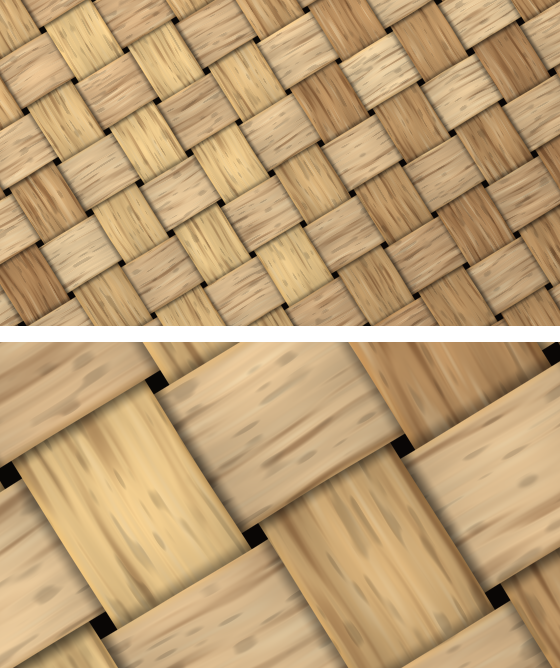
Top, the full canvas; bottom, a detail of the centre.
Give the GLSL for this texture, as a Shadertoy shader.

```glsl
// Diagonal plain weave of flat bamboo strips with fibrous grain and dark gaps.

float hash(vec2 p) {
    return fract(sin(dot(p, vec2(127.1, 311.7))) * 43758.5453);
}

float noise(vec2 p) {
    vec2 i = floor(p), f = fract(p);
    f = f * f * (3.0 - 2.0 * f);
    return mix(mix(hash(i), hash(i + vec2(1, 0)), f.x),
               mix(hash(i + vec2(0, 1)), hash(i + vec2(1, 1)), f.x), f.y);
}

// Half width of a strip where it passes over the given cell
float halfWidth(vec2 cell) {
    return 0.447 + 0.024 * (hash(cell + 7.3) - 0.5);
}

// Colour of one visible strip segment; s = (along, across) from its centre
vec3 bamboo(vec2 s, vec2 cell, bool steep) {
    float seed = hash(cell + 3.1);
    float tilt = 0.06 * (hash(cell + 9.7) - 0.5);
    float across = s.y + tilt * s.x + 0.008 * sin(5.0 * s.x + 6.3 * seed);
    vec2 shift = vec2(seed * 91.0, cell.x * 5.3 + cell.y * 8.7);

    // Grain: broad bands, fibres and fine hairs, all stretched lengthwise
    float band = noise(vec2(across * 6.0, s.x * 0.6) + shift);
    float fibre = noise(vec2(across * 21.0, s.x * 1.3) + shift + 17.0);
    float hair = noise(vec2(across * 42.0, s.x * 2.6) + shift + 41.0);
    float fleck = noise(vec2(across * 28.0, s.x * 5.0) + shift + 63.0);

    // Steep strips darken away from one pale strip; the others stay lighter
    float age = steep ? 0.08 + 0.72 * smoothstep(0.0, 4.2, abs(cell.x + 1.8))
                      : 0.08 + 0.14 * abs(cell.y);
    age = clamp(age + 0.3 * (seed - 0.5), 0.0, 1.0);
    vec3 pale = steep ? vec3(0.89, 0.76, 0.53) : vec3(0.88, 0.77, 0.60);
    vec3 brown = steep ? vec3(0.63, 0.46, 0.30) : vec3(0.70, 0.54, 0.38);
    vec3 color = mix(pale, brown, age);

    // Dark grooves and bright ridges
    float groove = smoothstep(0.5, 0.92, 0.65 * fibre + 0.35 * hair);
    color = mix(color, vec3(0.42, 0.27, 0.15), groove * (steep ? 0.45 + 0.4 * age : 0.5));
    float ridge = smoothstep(0.55, 0.95, 1.0 - 0.6 * fibre - 0.4 * hair);
    color = mix(color, vec3(0.96, 0.87, 0.70), ridge * (steep ? 0.45 : 0.6));
    color *= 0.91 + 0.13 * band + 0.1 * (hair - 0.5);
    color *= 1.0 - 0.14 * smoothstep(0.68, 0.9, fleck);

    // Bowed length, contact shadows at the ends, worn golden sides
    float end = abs(s.x);
    color *= 1.03 - 0.35 * s.x * s.x;
    color *= 1.0 - (s.x < 0.0 ? 0.55 : 0.38) * smoothstep(0.46, 0.57, end);
    float side = smoothstep(0.39, 0.45, abs(s.y));
    return color * mix(vec3(1), s.y < 0.0 ? vec3(1.04, 1.0, 0.9) : vec3(0.86, 0.8, 0.7), side);
}

void mainImage(out vec4 fragColor, in vec2 fragCoord) {
    // Skewed weave coordinates: x runs along shallow strips, y along steep ones
    vec2 p = (fragCoord - 0.5 * iResolution.xy) / iResolution.y;
    vec2 q = mat2(4.733, 2.813, -2.965, 4.616) * vec2(p.x, 0.094 - p.y);
    q += 0.012 * (vec2(noise(q * 1.7), noise(q * 1.7 + 31.0)) - 0.5);
    float blur = 4.0 / iResolution.y;

    // Alternate cells swap which strip lies on top
    vec2 cell = floor(q + 0.5);
    vec2 f = q - cell;
    bool steepTop = mod(cell.x + cell.y, 2.0) > 0.5;
    vec2 top = steepTop ? f.yx : f;

    // The strip below shows past the sides of the top one
    float toward = top.y < 0.0 ? -1.0 : 1.0;
    vec2 underCell = cell + toward * (steepTop ? vec2(1, 0) : vec2(0, 1));
    vec2 under = vec2(top.y - toward, top.x);

    // Layers from the dark gap upward
    vec3 color = vec3(0.035, 0.025, 0.02);
    float underMask = smoothstep(blur, -blur, abs(under.y) - halfWidth(underCell));
    color = mix(color, bamboo(under, underCell, !steepTop), underMask);
    float topMask = smoothstep(blur, -blur, abs(top.y) - halfWidth(cell));
    color = mix(color, bamboo(top, cell, steepTop), topMask);

    // Soft light from the upper left
    color *= 1.01 + 0.08 * p.y - 0.04 * p.x;
    fragColor = vec4(clamp(color, 0.0, 1.0), 1.0);
}
```
